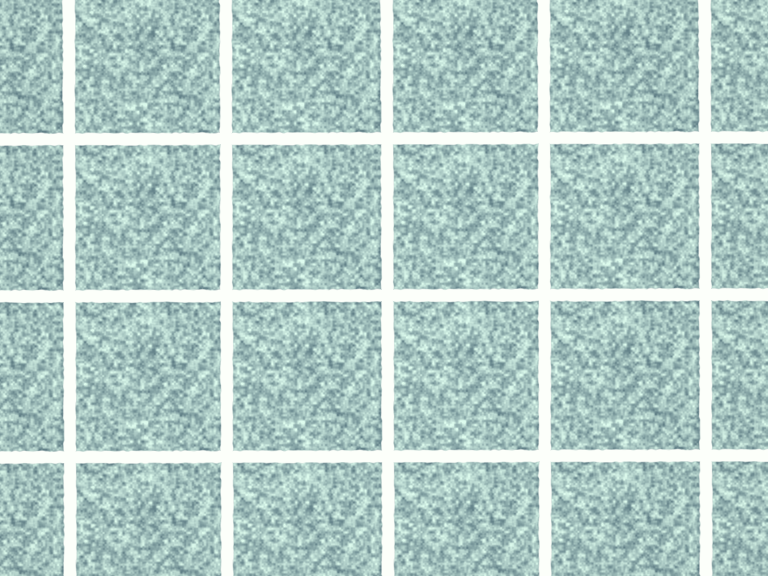
This pattern is drawn by a Shadertoy shader. Its source:

```glsl
#define PITCH 0.276
#define ORIGIN vec2(0.1207, 0.2075)
#define STAGGER vec2(-0.0035, 0.0035)
#define GROUT_HALF_WIDTH 0.0108
#define TILT 0.0026
#define GRAIN_FREQ 150.0
#define CONTRAST 1.8
#define EDGE_WOBBLE 0.0022
#define TILE_VARIATION 0.03
#define GROUT_COLOR vec3(0.99, 1.0, 0.98)
#define DARK_GRAIN vec3(0.47, 0.59, 0.605)
#define LIGHT_GRAIN vec3(0.81, 0.93, 0.885)

float hash(vec2 p) {
    vec3 q = fract(p.xyx * 0.1031);
    q += dot(q, q.yzx + 33.33);
    return fract((q.x + q.y) * q.z);
}

float valueNoise(vec2 p) {
    vec2 cell = floor(p);
    vec2 f = fract(p);
    f = f * f * (3.0 - 2.0 * f);
    float bottom = mix(hash(cell), hash(cell + vec2(1, 0)), f.x);
    float top = mix(hash(cell + vec2(0, 1)), hash(cell + vec2(1, 1)), f.x);
    return mix(bottom, top, f.y);
}

// Grout lines alternate between slightly narrow and wide spacing
vec2 groutCenter(vec2 index) {
    return ORIGIN + index * PITCH + STAGGER * mod(index, 2.0);
}

// Fine mottling, with faint broader patches
float speckle(vec2 p) {
    vec2 q = p * GRAIN_FREQ + 40.0;
    float grain = 0.6 * valueNoise(q)
                + 0.3 * valueNoise(q * 1.93 + 71.0)
                + 0.1 * valueNoise(q * 0.22 + 23.0);
    return 0.5 + (grain - 0.5) * CONTRAST;
}

void mainImage(out vec4 fragColor, in vec2 fragCoord) {
    float pixel = 1.0 / iResolution.y;
    vec2 p = fragCoord * pixel;
    vec2 fromCenter = p - 0.5 * iResolution.xy * pixel;
    p += TILT * vec2(fromCenter.y, -fromCenter.x);

    // Nearest grout lines and the tile beside them
    vec2 line = round((p - ORIGIN) / PITCH);
    vec2 offset = p - groutCenter(line);
    vec2 tile = line - 1.0 + step(0.0, offset);
    vec2 local = p - groutCenter(tile);

    // Distance into the tile, with a ragged cut edge
    float inset = min(abs(offset.x), abs(offset.y)) - GROUT_HALF_WIDTH;
    inset += EDGE_WOBBLE * (valueNoise(local * 130.0 + 9.0) - 0.5);

    // Every tile shares its speckles, apart from small shifts in tone
    float tone = speckle(local) + TILE_VARIATION * (hash(tile + 60.0) - 0.5);
    float rim = 1.0 - smoothstep(0.0, 0.006, inset);
    tone -= 0.35 * rim * valueNoise(local * 95.0 + 17.0);
    vec3 stone = mix(DARK_GRAIN, LIGHT_GRAIN, clamp(tone, -0.25, 1.15));

    // Soft edges and slight falloff of light
    float softness = max(0.0018, pixel);
    float coverage = smoothstep(-softness, softness, inset);
    stone *= 1.01 - 0.04 * dot(fromCenter, fromCenter);
    fragColor = vec4(mix(GROUT_COLOR, stone, coverage), 1.0);
}
```
